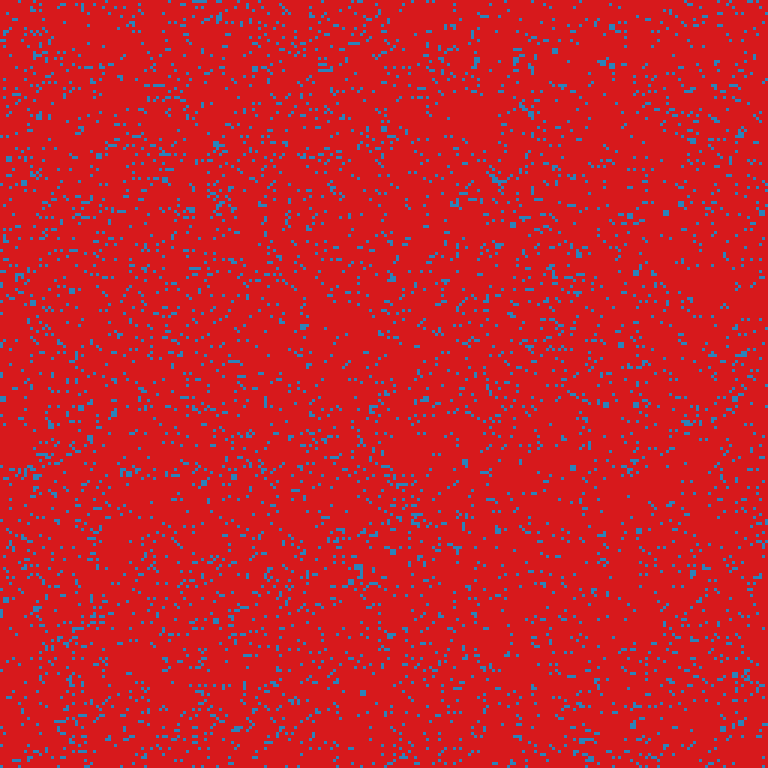
Give the GLSL for this texture, as a WebGL 2 fragment shader.

```glsl
#version 300 es
precision highp float;

uniform vec2 u_resolution;
out vec4 fragColor;

const vec3 GROUND_RED = vec3(0.843, 0.098, 0.11);
const vec3 SPECK_BLUE = vec3(0.17, 0.512, 0.73);
const float GRID_CELLS = 256.0;

// Integer hash of a cell, from 0 to 1
float hash(vec2 cell, uint seed) {
  uvec2 q = uvec2(ivec2(cell) + 4096);
  uint h = q.x * 1597334677u ^ q.y * 3812015801u ^ seed * 2654435769u;
  h = (h ^ (h >> 16)) * 2146121005u;
  h = (h ^ (h >> 15)) * 2221713035u;
  h ^= h >> 16;
  return float(h >> 8) / 16777216.0;
}

// Layered sines give faint patches, with more specks to the left
float density(vec2 p) {
  float sum = 0.0;
  float amplitude = 0.2;
  vec2 q = p * 11.0;
  for (int i = 0; i < 4; i++) {
    sum += amplitude * sin(q.x + 1.3 * sin(q.y)) * cos(q.y - 0.8 * sin(q.x));
    q = mat2(1.36, 1.02, -1.02, 1.36) * q + 2.7;
    amplitude *= 0.85;
  }
  return max(1.0 + sum + 0.3 * (0.5 - p.x), 0.2);
}

// 1 where a cell lies in a block of the given size, placed by chance
float block(vec2 cell, ivec2 size, float chance, uint seed) {
  float hit = 0.0;
  for (int y = 0; y < size.y; y++) {
    for (int x = 0; x < size.x; x++) {
      hit = max(hit, step(hash(cell - vec2(x, y), seed), chance));
    }
  }
  return hit;
}

// Single grains, short horizontal pairs and a few square clumps
float speck(vec2 cell) {
  float d = density((cell + 0.5) / GRID_CELLS);
  float single = block(cell, ivec2(1, 1), 0.064 * d, 1u);
  float pair = block(cell, ivec2(2, 1), 0.006 * d, 2u);
  float clump = block(cell, ivec2(2, 2), 0.0012, 3u);
  return max(single, max(pair, clump));
}

// Cell pattern averaged over one pixel footprint
float filteredSpecks(vec2 p, float pixelWidth) {
  vec2 corner = floor(p + 0.5);
  vec2 t = clamp((p - corner) / pixelWidth + 0.5, 0.0, 1.0);
  float lower = mix(speck(corner - 1.0), speck(corner - vec2(0.0, 1.0)), t.x);
  float upper = mix(speck(corner - vec2(1.0, 0.0)), speck(corner), t.x);
  return mix(lower, upper, t.y);
}

void main() {
  float pixelWidth = GRID_CELLS / min(u_resolution.x, u_resolution.y);
  float coverage = filteredSpecks(gl_FragCoord.xy * pixelWidth, pixelWidth);
  fragColor = vec4(mix(GROUND_RED, SPECK_BLUE, coverage), 1.0);
}
```
